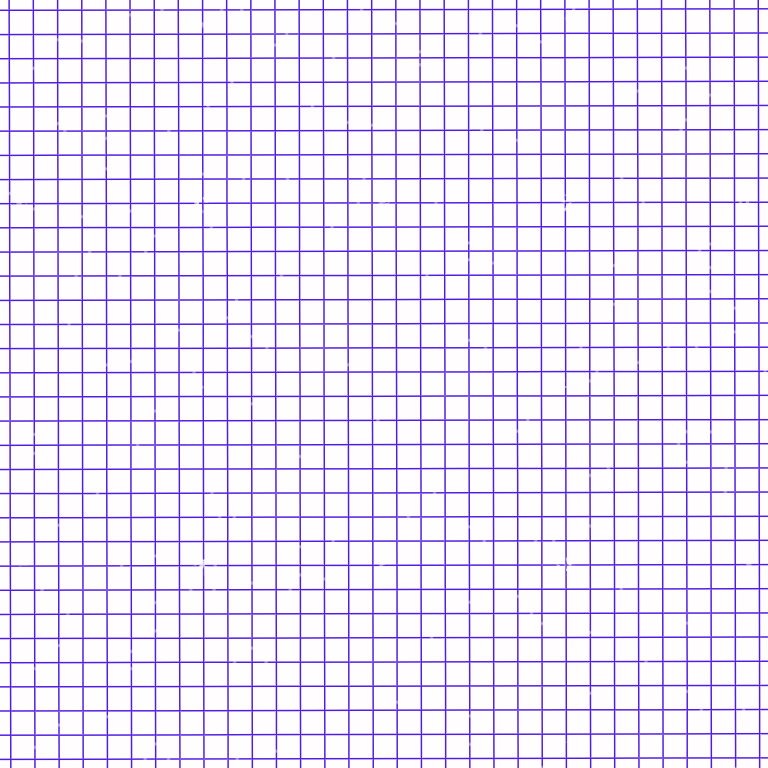
Reproduce this pattern procedurally as a WebGL 2 fragment shader.

```glsl
#version 300 es
precision highp float;

uniform vec2 u_resolution;
out vec4 outColor;

const vec3 PAPER = vec3(1.0, 0.994, 0.996);
const vec3 INK = vec3(0.31, 0.11, 0.89);
const float CELL = 0.03146;          // grid spacing
const float LINE_WIDTH = 0.00193;
const float TILT = 0.002;            // slight turn of the sheet, radians
const vec2 PHASE = vec2(0.48, 0.505);

float hash(vec2 p) {
    vec3 q = fract(vec3(p.xyx) * 0.1031);
    q += dot(q, q.yzx + 33.33);
    return fract((q.x + q.y) * q.z);
}

float valueNoise(vec2 p) {
    vec2 i = floor(p);
    vec2 f = fract(p);
    f = f * f * (3.0 - 2.0 * f);
    float low = mix(hash(i), hash(i + vec2(1.0, 0.0)), f.x);
    float high = mix(hash(i + vec2(0.0, 1.0)), hash(i + vec2(1.0, 1.0)), f.x);
    return mix(low, high, f.y);
}

vec2 rotate(vec2 p, float angle) {
    float c = cos(angle);
    float s = sin(angle);
    return vec2(c * p.x + s * p.y, c * p.y - s * p.x);
}

// Share of a pixel covered by a stroke at signed distance d
float strokeCoverage(float d, float width, float pixel) {
    vec2 edges = vec2(d + 0.5 * width, d - 0.5 * width) / pixel + 0.5;
    edges = clamp(edges, 0.0, 1.0);
    return edges.x - edges.y;
}

// Short pale nick on a few of the line segments
float nick(float along, float lineId, float seed) {
    vec2 id = vec2(floor(along), lineId) + seed;
    float centre = mix(0.2, 0.8, hash(id + 7.3));
    float span = 1.0 - smoothstep(0.03, 0.1, abs(fract(along) - centre));
    return span * step(0.92, hash(id)) * 0.4;
}

// Lines at integer values of across, running along the other axis
float gridLines(float across, float along, float seed, float pixel) {
    float lineId = floor(across + 0.5);
    float wobble = valueNoise(vec2(along * 0.25, lineId * 3.7 + seed)) - 0.5;
    float d = (across - lineId) * CELL + wobble * 0.0003;
    float ink = strokeCoverage(d, LINE_WIDTH, pixel);
    return ink * (1.0 - nick(along, lineId, seed));
}

// Broken worn spots on a lattice of the given spacing
float wornSpots(vec2 p, vec2 origin, float spacing, float radius) {
    vec2 local = (fract((p - origin) / spacing + 0.5) - 0.5) * spacing;
    float spot = 1.0 - smoothstep(0.5 * radius, radius, length(local));
    return spot * smoothstep(0.4, 0.65, valueNoise(p * 260.0));
}

void main() {
    float side = min(u_resolution.x, u_resolution.y);
    float pixel = 1.0 / side;
    vec2 p = (gl_FragCoord.xy - 0.5 * u_resolution) / side;
    vec2 grid = rotate(p, TILT) / CELL + PHASE;

    // Two sets of ruled lines
    float vertical = gridLines(grid.x, grid.y, 11.0, pixel);
    float horizontal = gridLines(grid.y, grid.x, 47.0, pixel);
    float ink = max(vertical, horizontal);

    // Wear: strong spots every fifteen cells, faint ones between
    float spacing = 15.0 * CELL;
    vec2 origin = vec2(-0.236, 0.235);
    float strong = wornSpots(p, origin, spacing, 0.014);
    float faint = wornSpots(p, origin, 0.5 * spacing, 0.009);
    ink *= 1.0 - max(0.75 * strong, 0.45 * faint);

    outColor = vec4(mix(PAPER, INK, ink), 1.0);
}
```
